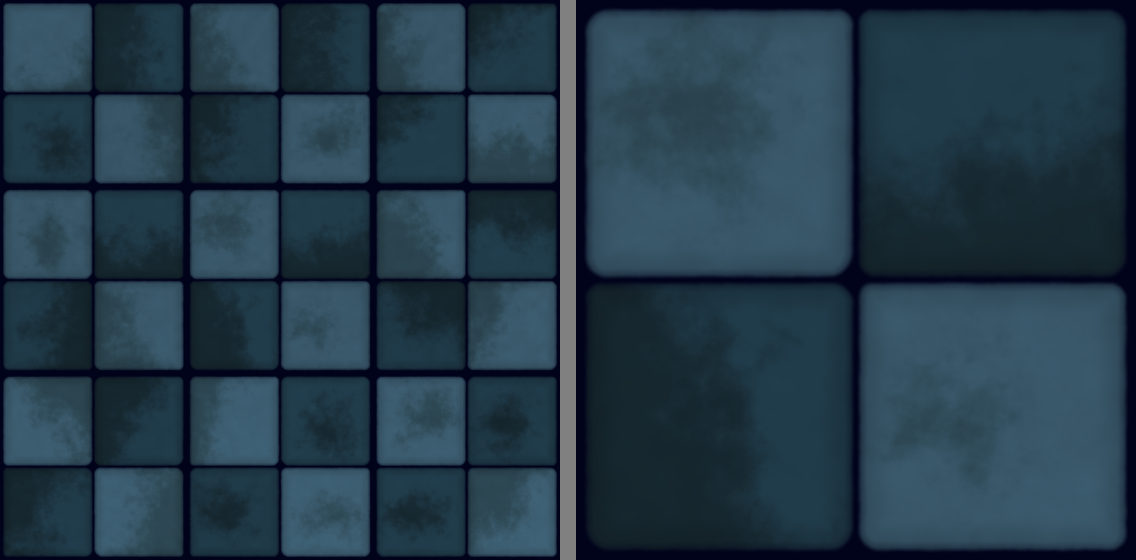
Left, the full canvas; right, a detail of the centre.
This pattern is drawn by a WebGL 2 fragment shader. Its source:

```glsl
#version 300 es
precision highp float;
// Worn blue checkerboard tiles, grouped two by two with wider grout between groups.
// Rounded-box distances cut the tiles; layered noise, steered by a random direction
// for each tile, spreads grime from one side or from the middle.

uniform vec2 u_resolution;
out vec4 fragColor;

const float TILES = 6.0;
const float WIDE_GAP = 0.036;    // half grout width between groups, in tiles
const float NARROW_GAP = 0.012;  // half grout width inside a group
const vec3 GROUT = vec3(0.002, 0.010, 0.105);
const vec3 LIGHT_CLEAN = vec3(0.228, 0.352, 0.425);
const vec3 LIGHT_WORN = vec3(0.165, 0.262, 0.305);
const vec3 DARK_CLEAN = vec3(0.125, 0.232, 0.290);
const vec3 DARK_WORN = vec3(0.085, 0.152, 0.182);

float hash(vec2 p) {
  return fract(sin(dot(p, vec2(127.1, 311.7))) * 43758.5453);
}

float valueNoise(vec2 p) {
  vec2 cell = floor(p);
  vec2 f = fract(p);
  vec2 s = f * f * (3.0 - 2.0 * f);
  float low = mix(hash(cell), hash(cell + vec2(1.0, 0.0)), s.x);
  float high = mix(hash(cell + vec2(0.0, 1.0)), hash(cell + vec2(1.0)), s.x);
  return mix(low, high, s.y);
}

float fbm(vec2 p, int octaves) {
  float sum = 0.0;
  float total = 0.0;
  float amplitude = 0.5;
  for (int i = 0; i < octaves; i++) {
    sum += amplitude * valueNoise(p);
    total += amplitude;
    amplitude *= 0.58;
    p = mat2(1.6, 1.2, -1.2, 1.6) * p + 7.3;
  }
  return sum / total;
}

float roundedBox(vec2 p, float halfSize, float radius) {
  vec2 q = abs(p) - halfSize + radius;
  return length(max(q, 0.0)) + min(max(q.x, q.y), 0.0) - radius;
}

// Corner radius differs from corner to corner, as if chipped.
float cornerRadius(vec2 p, vec2 id) {
  return mix(0.045, 0.090, hash(id * 3.7 + step(0.0, p) * 1.9));
}

// Grime cover from 0 to 1; p spans about -0.5 to 0.5 within the tile.
float grime(vec2 p, vec2 id) {
  float angle = 6.2832 * hash(id + 12.4);
  float reach = mix(-0.22, 0.10, hash(id + 41.8));
  float fromSide = dot(p, vec2(cos(angle), sin(angle))) + reach;
  float fromMiddle = 0.20 - length(p - 0.1 * cos(angle + vec2(0.0, 1.6)));
  float field = mix(fromSide, fromMiddle, step(0.68, hash(id + 27.1)));
  vec2 seed = id * 17.0;
  float clouds = fbm(p * 3.5 + seed, 6) - 0.5;
  float flecks = fbm(p * 14.0 + seed + 5.0, 4) - 0.5;
  return smoothstep(-0.22, 0.30, field + 0.75 * clouds + 0.32 * flecks);
}

vec3 tileColor(vec2 p, vec2 id, float depth, float height) {
  float isLight = mod(id.x + id.y, 2.0);
  vec3 clean = mix(DARK_CLEAN, LIGHT_CLEAN, isLight);
  vec3 worn = mix(DARK_WORN, LIGHT_WORN, isLight);
  vec3 color = mix(clean, worn, grime(p, id));

  // Fine mottling, tile brightness and a slight lift towards the bottom
  float mottling = fbm(p * 9.0 + id * 23.0, 5) - 0.5;
  color *= 1.0 + 0.10 * mottling + 0.07 * (hash(id + 3.3) - 0.5);
  color *= 1.0 + isLight * 0.10 * (0.5 - height);

  // Soft shade around the rim
  color *= mix(0.86, 1.0, smoothstep(0.0, 0.13, depth));
  return mix(color, GROUT, 0.32 * (1.0 - smoothstep(0.0, 0.035, depth)));
}

void main() {
  vec2 uv = gl_FragCoord.xy / u_resolution;
  vec2 grid = uv * TILES;
  vec2 id = floor(grid);

  // Shift each tile towards the centre of its group
  vec2 inward = 1.0 - 2.0 * mod(id, 2.0);
  vec2 p = fract(grid) - 0.5 - 0.5 * (WIDE_GAP - NARROW_GAP) * inward;
  float halfSize = 0.5 - 0.5 * (WIDE_GAP + NARROW_GAP);

  // Slightly uneven outline with a soft edge
  float roughness = 0.007 * (fbm(p * 18.0 + id * 9.0, 3) - 0.5);
  float dist = roundedBox(p, halfSize, cornerRadius(p, id)) + roughness;
  float pixel = TILES / min(u_resolution.x, u_resolution.y);
  float edge = max(0.011, 0.75 * pixel);
  float cover = 1.0 - smoothstep(-edge, edge, dist);

  vec3 color = mix(GROUT, tileColor(p, id, -dist, uv.y), cover);
  fragColor = vec4(color, 1.0);
}
```
